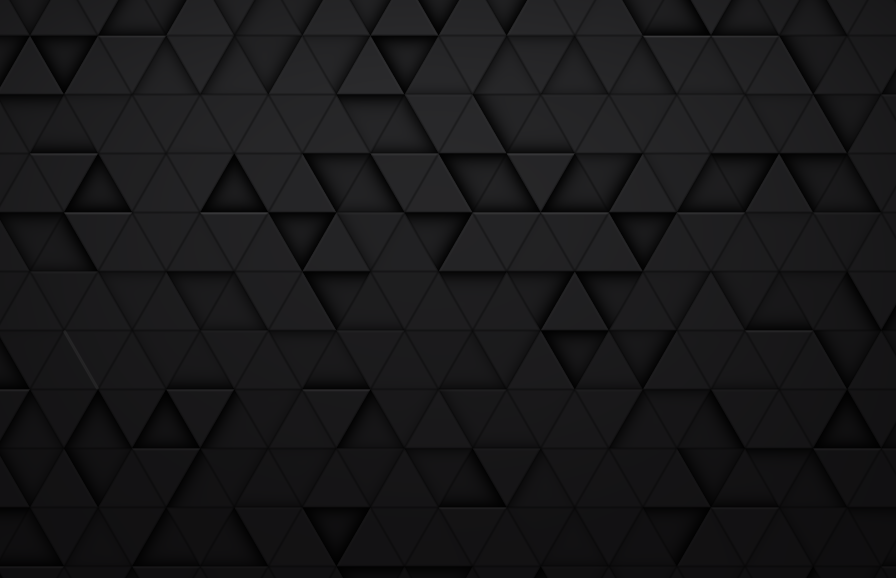
Write a WebGL 2 fragment shader that draws this pattern.

```glsl
#version 300 es
precision highp float;
// Wall of dark triangular tiles set at uneven depths, lit from above.
// A skewed lattice gives each triangle a hashed height; every edge then gets
// a shadow from a higher neighbour or a fine highlight above a lower one.

#define ROWS 9.8                        // triangle rows over the canvas height
#define ORIGIN vec2(0.1107, 0.0202)     // one lattice corner, in canvas heights
#define DARK vec3(0.064, 0.060, 0.066)  // tile colour far from the light
#define LIGHT vec3(0.152, 0.152, 0.159) // tile colour near the light
#define SHADOW_WIDTH 0.13               // widths are in triangle heights
#define SHADOW_DEPTH 0.85
#define LINE_WIDTH 0.034
#define LINE_GAIN 0.11
#define GLINT_CHANCE 0.02
#define SAMPLES 3                       // antialiasing grid per axis

uniform vec2 u_resolution;
out vec4 fragColor;

float hash(vec3 p) {
    p = fract(p * vec3(0.1031, 0.1130, 0.0973) + 0.37);
    p += dot(p, p.yzx + 33.33);
    return fract((p.x + p.y) * p.z);
}

// Height of a tile: kind 0 points up, kind 1 points down.
float tileHeight(vec2 cell, float kind) {
    return hash(vec3(cell + 40.0, kind * 17.0 + 3.0));
}

// Shadow factor in x and added highlight in y for one tile edge.
// facing: 1 looks up, 0.3 is a slanted upper side, 0 is a lower side.
vec2 edgeLight(float dist, float height, float neighbour, float facing) {
    float rise = neighbour - height;
    float cover = smoothstep(0.12, 0.75, rise);
    float reach = SHADOW_WIDTH * (0.65 + 0.6 * cover);
    float shade = 1.0 - SHADOW_DEPTH * cover * exp(-pow(dist / reach, 1.4));
    float groove = 1.0 - 0.32 * (1.0 - smoothstep(0.0, LINE_WIDTH, dist));
    float rim = 1.0 - smoothstep(LINE_WIDTH * 0.5, LINE_WIDTH * 1.3, dist);
    float lip = facing * smoothstep(0.15, 0.8, -rise);
    return vec2(shade * mix(groove, 1.0, lip), rim * lip * LINE_GAIN);
}

// Soft pool of light, strongest at the upper middle.
vec3 wallColour(vec2 uv) {
    float glow = smoothstep(-0.12, 0.88, uv.y);
    float side = abs(uv.x - 0.48) * 2.0;
    glow *= 1.0 - 0.38 * side * side;
    glow *= 1.0 - 0.18 * smoothstep(0.85, 1.05, uv.y);
    return mix(DARK, LIGHT, glow) * (1.0 - 0.12 * side * side);
}

vec3 tiles(vec2 uv, float aspect) {
    // Skewed lattice: each unit cell holds one upward and one downward tile.
    vec2 p = (uv * vec2(aspect, 1.0) - ORIGIN) * ROWS;
    vec2 lattice = vec2(p.x * 0.86603 - 0.5 * p.y, p.y);
    vec2 cell = floor(lattice);
    vec2 f = lattice - cell;
    float kind = step(1.0, f.x + f.y);
    float way = kind * 2.0 - 1.0;

    // Distances to the level edge, outer slant and inner slant.
    vec2 outer = mix(f, 1.0 - f, kind);
    float inner = abs(f.x + f.y - 1.0);
    float height = tileHeight(cell, kind);
    float other = 1.0 - kind;
    float levelSide = tileHeight(cell + vec2(0.0, way), other);
    float outerSide = tileHeight(cell + vec2(way, 0.0), other);
    float innerSide = tileHeight(cell, other);

    vec2 a = edgeLight(outer.y, height, levelSide, kind);
    vec2 b = edgeLight(outer.x, height, outerSide, 0.3 * other);
    vec2 c = edgeLight(inner, height, innerSide, 0.3 * other);

    // Rare bright glint along an inner slant.
    float glint = step(1.0 - GLINT_CHANCE, hash(vec3(cell + 71.0, 9.0)));
    glint *= 1.0 - smoothstep(LINE_WIDTH * 0.4, LINE_WIDTH, inner);

    // Slight tone and tilt differences between tiles.
    float tone = 0.94 + 0.12 * height + 0.08 * (0.5 - f.y);
    vec3 wall = wallColour(uv);
    float lamp = wall.g / LIGHT.g;
    float shine = max(a.y, max(b.y, c.y)) + 0.13 * glint;
    return wall * tone * a.x * b.x * c.x + shine * lamp;
}

void main() {
    float aspect = u_resolution.x / u_resolution.y;
    vec3 sum = vec3(0.0);
    for (int i = 0; i < SAMPLES * SAMPLES; i++) {
        vec2 grid = vec2(float(i % SAMPLES), float(i / SAMPLES));
        vec2 offset = (grid + 0.5) / float(SAMPLES) - 0.5;
        sum += tiles((gl_FragCoord.xy + offset) / u_resolution, aspect);
    }
    fragColor = vec4(sum / float(SAMPLES * SAMPLES), 1.0);
}
```
